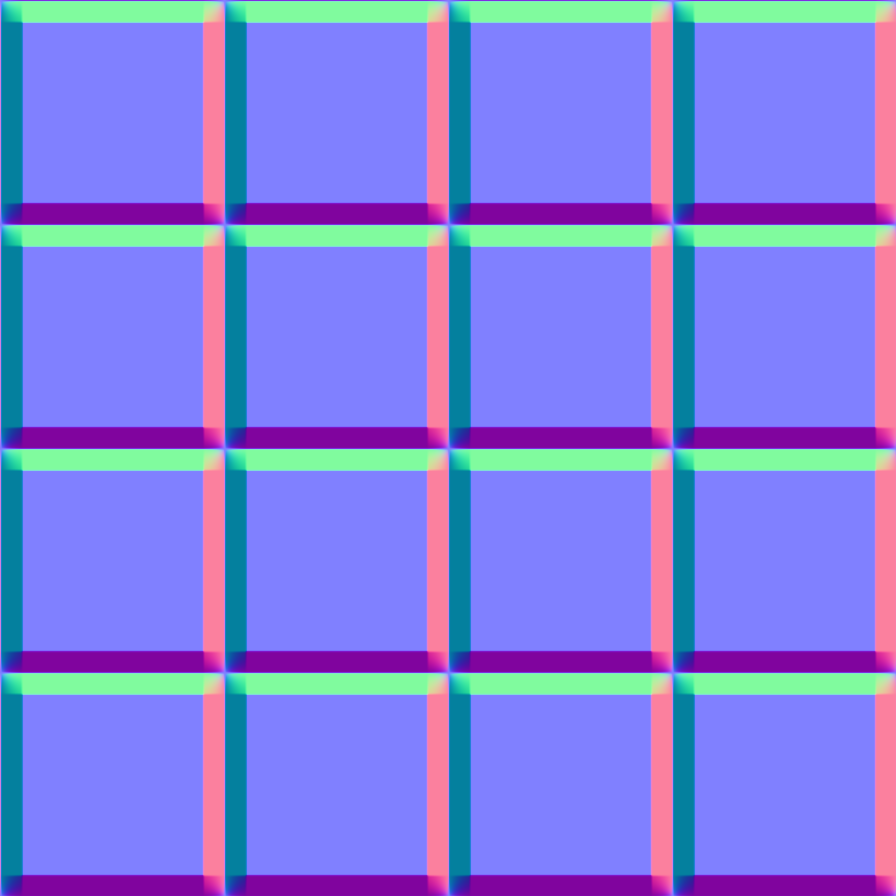
Give the GLSL for this texture map, as a Shadertoy shader.

```glsl
// Tangent-space normal map of a 4 by 4 grid of square tiles with bevelled rims.
// Each tile's height is the product of two edge ramps, so the bevels blend
// softly at the corners; the normal follows from the slopes of that product.

// Slope of an edge ramp: flat in the seam, steep on the bevel, flat on top.
vec2 bevelSlope(vec2 edgeDist, float bevel, float soft) {
    vec2 rise = clamp(edgeDist / soft, 0.0, 1.0);
    vec2 top = smoothstep(bevel - soft, bevel + soft, edgeDist);
    return 4.0 * rise * (1.0 - top);
}

void mainImage(out vec4 fragColor, in vec2 fragCoord) {
    vec2 uv = fragCoord / iResolution.xy;

    // Tile coordinates around the tile centre, seams nudged off the border
    vec2 local = fract(uv * 4.0 + vec2(-0.0039, 0.0039)) - 0.5;
    vec2 edgeDist = 0.5 - abs(local);

    // Edge softness, never thinner than one pixel
    float bevel = 0.094;
    float soft = max(0.0078, 4.0 / min(iResolution.x, iResolution.y));

    // Gradient of ramp(x) * ramp(y), facing outward from the tile centre
    vec2 ramp = clamp(edgeDist / bevel, 0.0, 1.0);
    vec2 slope = sign(local) * bevelSlope(edgeDist, bevel, soft) * ramp.yx;

    // Pack the unit normal into colour
    vec3 normal = normalize(vec3(slope, 1.0));
    fragColor = vec4(0.5 + 0.5 * normal, 1.0);
}
```
